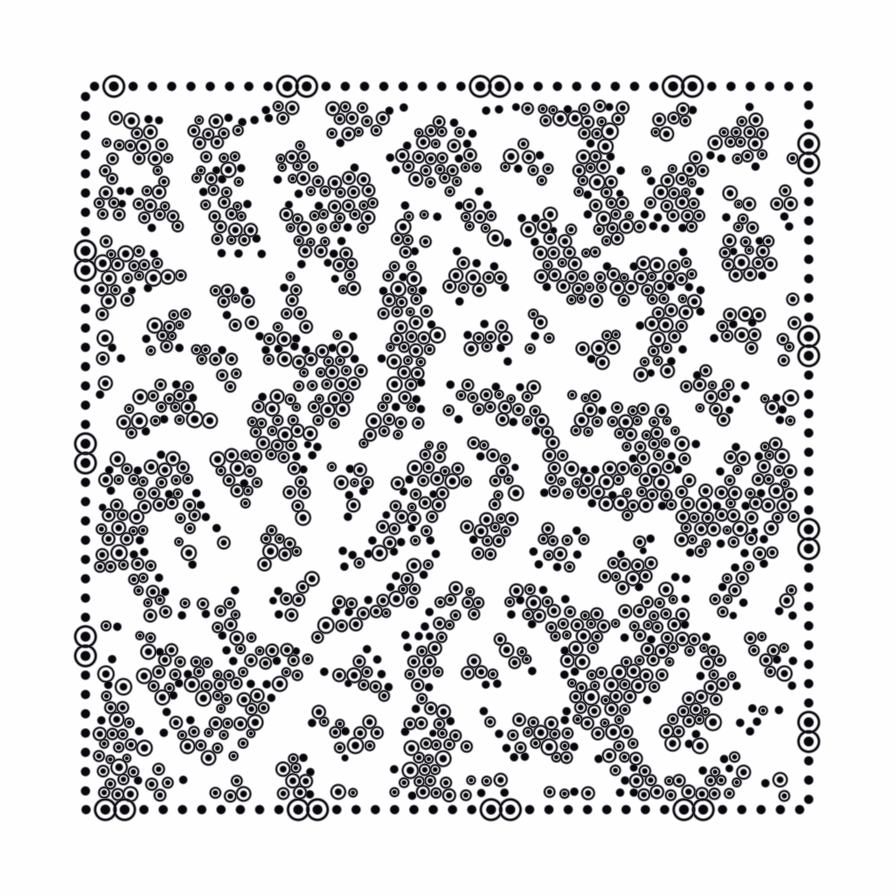
This pattern is drawn by a three.js fragment shader. Its source:

```glsl
// Branching clusters of packed ringed beads inside a square frame of dots.
// Beads sit on a jittered hex lattice and grow until they meet their neighbours;
// partly joined cellular noise carves the white channels between the clusters.
varying vec2 vUv;

const float HALF = 0.4036;          // half the side of the frame
const float SIDE = 2.0 * HALF;
const float STEP = SIDE * 4.0 / 150.0;
const float PITCH = 0.0155;         // bead lattice spacing

vec3 hash3(vec2 p) {
  vec3 q = fract(vec3(p.xyx) * vec3(0.1031, 0.1030, 0.0973));
  q += dot(q, q.yxz + 33.33);
  return fract((q.xxy + q.yzz) * q.zyx);
}

float ink(float d) { return 1.0 - smoothstep(-0.0014, 0.0014, d); }

// Solid core within a thin ring of outer radius r
float ringed(float d, float r, float core, float halfLine) {
  return max(ink(d - core), ink(abs(d - r + halfLine) - halfLine));
}

// Centre (xy) and growth weight (z) of the bead in a lattice cell
vec3 bead(vec2 cell) {
  vec3 h = hash3(cell + 71.0);
  vec2 c = cell + 0.5 + 0.42 * (h.xy - 0.5);
  c.x += 0.5 * mod(cell.y, 2.0);
  return vec3(c * vec2(1.0, 0.866) * PITCH, mix(0.6, 1.5, h.z));
}

// Distance to the nearest channel; some neighbouring cells are joined
float channelDistance(vec2 p) {
  vec2 u = (p + 0.014 * sin(p.yx * vec2(23.0, 19.0) + 1.3)) * 14.0;
  vec2 base = floor(u), home = base, toHome = vec2(9.0);
  for (int j = -1; j <= 1; j++)
    for (int i = -1; i <= 1; i++) {
      vec2 id = base + vec2(i, j);
      vec2 v = id + 0.1 + 0.8 * hash3(id + 13.0).xy - u;
      if (dot(v, v) < dot(toHome, toHome)) { toHome = v; home = id; }
    }
  float edge = 1.0;
  for (int j = -2; j <= 2; j++)
    for (int i = -2; i <= 2; i++) {
      vec2 id = home + vec2(i, j);
      if (id == home || hash3(id + home + 5.0).z < 0.42) continue;
      vec2 v = id + 0.1 + 0.8 * hash3(id + 13.0).xy - u;
      edge = min(edge, dot(0.5 * (toHome + v), normalize(v - toHome)));
    }
  return edge / 14.0;
}

float clusters(vec2 p) {
  float row = floor(p.y / (PITCH * 0.866));
  vec2 base = vec2(floor(p.x / PITCH - 0.5 * mod(row, 2.0)), row);
  float shade = 0.0;
  for (int j = -1; j <= 1; j++)
    for (int i = -1; i <= 1; i++) {
      vec2 cell = base + vec2(i, j);
      vec3 b = bead(cell);
      float d = distance(p, b.xy);
      vec2 q = abs(b.xy - vec2(0.499, 0.5));
      if (d > 0.0125 || max(q.x, q.y) > HALF - 0.015) continue;

      vec3 h = hash3(cell + 217.0);
      float depth = channelDistance(b.xy) - 0.010 - 0.008 * h.x;
      if (depth < 0.0 || h.y < 0.04) continue;

      // Share the gap to every neighbour in proportion to the weights
      float r = 0.0092;
      for (int n = -1; n <= 1; n++)
        for (int m = -1; m <= 1; m++) {
          if (m == 0 && n == 0) continue;
          vec3 o = bead(cell + vec2(m, n));
          r = min(r, distance(o.xy, b.xy) * b.z / (b.z + o.z));
        }
      r = clamp(r * 1.16, 0.0038, 0.0104);

      // Small beads and part of the fringe are plain dots
      bool dot0 = r < 0.0051 || (depth < 0.005 && h.z < 0.5);
      float s = dot0 ? ink(d - min(r, 0.0046)) : ringed(d, r, r * 0.43, 0.0011);
      shade = max(shade, s);
    }
  return shade;
}

// Point at a clockwise walk t around the frame from its top left corner
vec2 framePoint(float t) {
  t = mod(t, 4.0 * SIDE);
  float s = floor(t / SIDE);
  vec2 p = vec2(t - s * SIDE - HALF, HALF);
  if (s < 0.5) return p;
  if (s < 1.5) return vec2(p.y, -p.x);
  return s < 2.5 ? -p : vec2(-p.y, p.x);
}

float frame(vec2 q) {
  vec2 c = clamp(q, -HALF, HALF);
  float t;
  if (abs(q.y) > abs(q.x)) t = q.y > 0.0 ? c.x + HALF : 2.0 * SIDE + HALF - c.x;
  else t = q.x > 0.0 ? SIDE + HALF - c.y : 3.0 * SIDE + HALF + c.y;
  float nearest = floor(t / STEP), shade = 0.0;
  for (int k = -1; k <= 1; k++) {
    float n = mod(nearest + float(k), 150.0);
    float d = distance(q, framePoint((n + 0.47) * STEP));
    // Two of every ten dots are large rings
    bool pair = mod(n, 10.0) < 1.5 && n > 0.5;
    shade = max(shade, pair ? ringed(d, 0.0128, 0.0055, 0.0014) : ink(d - 0.0051));
  }
  return shade;
}

void main() {
  float shade = max(clusters(vUv), frame(vUv - vec2(0.499, 0.5)));
  gl_FragColor = vec4(mix(vec3(0.995), vec3(0.035, 0.03, 0.06), shade), 1.0);
}
```
